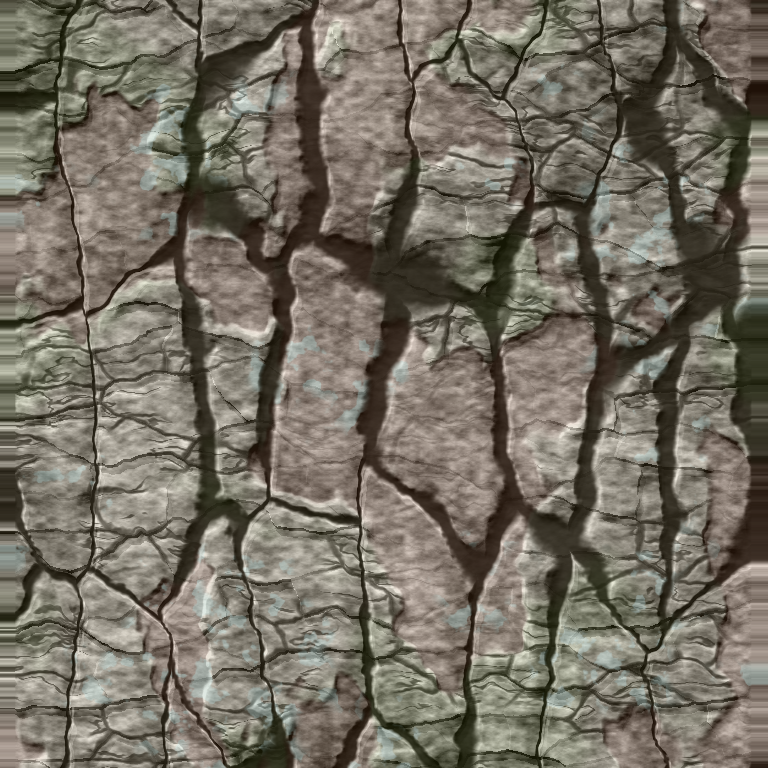
A Shadertoy shader for this texture:

```glsl
struct Bark { float height; float fissure; float crack; float bare; float valley; };

float hash(vec2 p) {
    return fract(sin(dot(p, vec2(127.1, 311.7))) * 43758.5453);
}

float noise(vec2 p) {
    vec2 cell = floor(p), f = fract(p);
    f = f * f * (3.0 - 2.0 * f);
    float low = mix(hash(cell), hash(cell + vec2(1, 0)), f.x);
    float high = mix(hash(cell + vec2(0, 1)), hash(cell + vec2(1, 1)), f.x);
    return mix(low, high, f.y);
}

float fbm(vec2 p) {
    float sum = 0.0, amp = 0.533;
    for (int i = 0; i < 4; i++) {
        sum += amp * noise(p);
        p = p * 2.03 + vec2(17.3, 9.1);
        amp *= 0.5;
    }
    return sum;
}

vec2 warp(vec2 p, float scale, float amount) {
    vec2 q = p * scale;
    return amount * (vec2(fbm(q), fbm(q + vec2(31.7, 57.2))) - 0.5);
}

// Cellular pattern: border distance, cell value, offset from the cell centre
vec4 cells(vec2 p) {
    vec2 base = floor(p), offset = vec2(0);
    float first = 9.0, second = 9.0, value = 0.0;
    for (int y = -1; y <= 1; y++)
    for (int x = -1; x <= 1; x++) {
        vec2 id = base + vec2(x, y);
        vec2 toPoint = p - id - vec2(hash(id), hash(id + 43.7));
        float d = length(toPoint);
        if (d < first) {
            second = first;
            first = d;
            offset = toPoint;
            value = hash(id + 91.3);
        } else {
            second = min(second, d);
        }
    }
    return vec4(second - first, value, offset);
}

// Relief: tall ridges split by fissures, covered in tilted flakes
Bark barkAt(vec2 p) {
    Bark b;
    vec2 w = p + warp(p, 5.0, 0.07) + warp(p, 24.0, 0.026);

    vec4 ridge = cells(w * vec2(8.0, 3.3));
    float sideways = abs(ridge.z) / (length(ridge.zw) + 0.001);
    float gap = 0.02 + 0.24 * smoothstep(0.36, 0.72, noise(p * vec2(8.0, 6.0) + 3.0));
    gap *= 0.15 + 0.85 * sideways;
    b.fissure = 1.0 - smoothstep(gap * 0.4, gap + 0.03, ridge.x);
    b.valley = 1.0 - smoothstep(0.0, 0.5, ridge.x);

    b.bare = smoothstep(0.54, 0.58, fbm(w * vec2(7.0, 4.5) + 12.0));
    float rough = 1.0 - 0.75 * b.bare;

    vec4 flake = cells(w * vec2(9.5, 20.0) + 5.0);
    float layers = fbm(w * vec2(11.0, 42.0));
    float open = smoothstep(0.42, 0.62, noise(p * vec2(13.0, 17.0) + 8.0));
    float edge = 1.0 - smoothstep(0.02, 0.12, flake.x);
    float split = 1.0 - smoothstep(0.008, 0.035, abs(layers - 0.5));
    b.crack = max(edge, split * 0.8) * open * rough;

    b.height = rough * (0.32 * flake.y - 0.25 * flake.w + 0.55 * layers);
    b.height += 0.08 * fbm(p * 75.0) - 0.2 * b.bare;
    b.height -= 0.3 * b.valley + 0.7 * b.fissure + 0.15 * b.crack;
    return b;
}

// Brightness from light above, with a crisp and a soft shadow
float toneAt(vec2 p, Bark b) {
    vec2 toLight = vec2(-0.45, 0.89);
    float crisp = b.height - barkAt(p + toLight * 0.004).height;
    float soft = b.height - barkAt(p + toLight * 0.014).height;
    float tone = 0.535 + 0.8 * clamp(crisp, -0.24, 0.2);
    tone += 0.38 * clamp(soft, -0.45, 0.35);
    tone += 0.3 * (fbm(p * vec2(4.0, 3.0) + 20.0) - 0.5);
    tone += 0.5 * (fbm(p * vec2(75.0, 130.0)) - 0.5);
    tone -= 0.09 * b.valley;
    tone = mix(tone, 0.2, 0.65 * b.crack);
    return clamp(mix(tone, 0.13, 0.82 * b.fissure), 0.08, 0.9);
}

vec3 barkColor(vec2 p, Bark b, float tone) {
    vec3 warmGrey = vec3(0.02, 0.0, -0.045);
    vec3 pinkBrown = vec3(0.045, -0.015, -0.05);
    vec3 mossGrey = vec3(0.0, 0.008, -0.065);
    float moss = smoothstep(0.48, 0.65, fbm(p * 6.0 + 40.0));
    vec3 tint = mix(warmGrey, mossGrey, moss);
    return tone + mix(tint, pinkBrown, 0.8 * b.bare);
}

// Small pale crusts gathered in loose groups
float lichenAt(vec2 p) {
    float group = smoothstep(0.53, 0.64, fbm(p * 8.0 + 70.0));
    return group * smoothstep(0.57, 0.65, fbm(p * 42.0 + 15.0));
}

void mainImage(out vec4 fragColor, in vec2 fragCoord) {
    vec2 p = fragCoord / iResolution.xy;
    // Side margins repeat the outermost column as streaks
    p.x = clamp(p.x, 0.019, 0.979);

    Bark bark = barkAt(p);
    float tone = toneAt(p, bark);
    vec3 color = barkColor(p, bark, tone);

    vec3 lichenColor = vec3(0.62, 0.68, 0.66) + 0.6 * (tone - 0.5);
    float lichen = lichenAt(p) * (1.0 - bark.fissure);
    color = mix(color, lichenColor, 0.75 * lichen);
    fragColor = vec4(color, 1.0);
}
```
